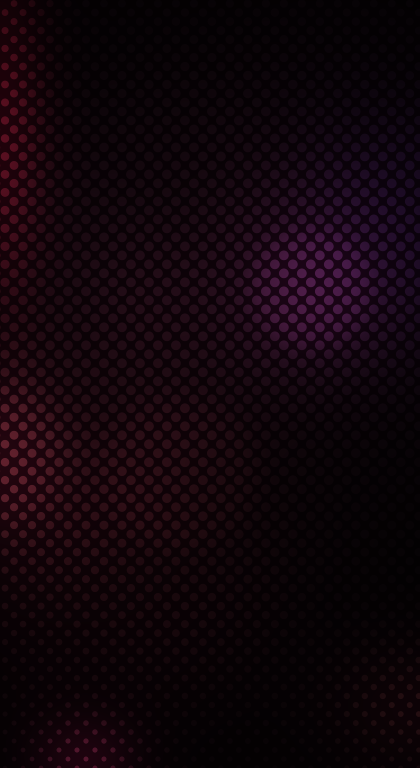
Give the GLSL for this background, as a WebGL 2 fragment shader.

```glsl
#version 300 es
precision highp float;

// Halftone backdrop: a staggered lattice of round dots over near-black wine.
// Soft coloured glows light the dots strongly and the ground weakly;
// dots shrink away from a focus, and layered sines mottle the light.

#define DOTS_ACROSS 23.35
#define LATTICE_SHIFT vec2(0.28, 0.0)
#define RADIUS_MAX 0.27
#define RADIUS_MIN 0.12
#define SIZE_FOCUS vec2(0.60, 1.10)
#define GROUND_BASE vec3(0.012, 0.003, 0.008)
#define DOT_BASE vec3(0.022, 0.009, 0.017)
#define GROUND_TINT vec3(0.34, 0.13, 0.30)
#define MOTTLE 0.10

uniform vec2 u_resolution;
out vec4 fragColor;

// Elliptical falloff
float glow(vec2 p, vec2 centre, vec2 size) {
    vec2 d = (p - centre) / size;
    return exp(-dot(d, d));
}

// Disc with a feathered rim
float disc(vec2 p, vec2 centre, float radius, float feather) {
    float d = length(p - centre);
    return 1.0 - smoothstep(radius - feather, radius + feather, d);
}

// Nearest centre of two interleaved square lattices
vec2 nearestDot(vec2 q) {
    vec2 corner = floor(q + 0.5);
    vec2 middle = floor(q) + 0.5;
    return distance(q, corner) < distance(q, middle) ? corner : middle;
}

float mottle(vec2 p) {
    float waves = sin(p.x * 9.0 + 2.0 * sin(p.y * 5.0));
    waves += 0.6 * sin(p.y * 13.0 - p.x * 7.0 + 1.7);
    return 1.0 + MOTTLE * waves;
}

vec3 lightAt(vec2 p) {
    // Broad dim washes
    vec3 light = vec3(0.090, 0.032, 0.060) * glow(p, vec2(0.45, 1.20), vec2(0.50, 0.40));
    light += vec3(0.115, 0.033, 0.047) * glow(p, vec2(0.25, 0.55), vec2(0.35, 0.40));
    light += vec3(0.060, 0.025, 0.110) * glow(p, vec2(0.95, 1.30), vec2(0.25, 0.28));
    light *= mottle(p);

    // Red left edge and rose glow below it
    light += vec3(0.300, 0.040, 0.090) * glow(p, vec2(0.00, 1.53), vec2(0.10, 0.40));
    light += vec3(0.240, 0.080, 0.105) * glow(p, vec2(0.00, 0.74), vec2(0.14, 0.20));
    light += vec3(0.050, 0.020, 0.025) * disc(p, vec2(0.00, 0.74), 0.16, 0.06);

    // Magenta glow with a firmer rim
    light += vec3(0.150, 0.055, 0.140) * glow(p, vec2(0.74, 1.13), vec2(0.17, 0.17));
    light += vec3(0.055, 0.020, 0.055) * disc(p, vec2(0.74, 1.14), 0.14, 0.04);

    // Faint brown disc and the lights along the bottom
    light += vec3(0.030, 0.010, 0.012) * disc(p, vec2(0.43, 0.70), 0.18, 0.05);
    light += vec3(0.280, 0.070, 0.150) * glow(p, vec2(0.20, 0.02), vec2(0.12, 0.10));
    light += vec3(0.120, 0.045, 0.050) * glow(p, vec2(1.00, 0.14), vec2(0.20, 0.15));
    return light;
}

void main() {
    // Canvas widths, origin at the lower left
    vec2 p = gl_FragCoord.xy / u_resolution.x;
    vec2 q = p * DOTS_ACROSS - LATTICE_SHIFT;
    float pixel = DOTS_ACROSS / u_resolution.x;

    // Dot size depends on its own centre, so each dot stays round
    vec2 centre = nearestDot(q);
    vec2 centrePos = (centre + LATTICE_SHIFT) / DOTS_ACROSS;
    float shrink = smoothstep(0.4, 1.35, distance(centrePos, SIZE_FOCUS));
    float radius = mix(RADIUS_MAX, RADIUS_MIN, shrink);
    float edge = distance(q, centre) - radius;
    float dotMask = 1.0 - smoothstep(-0.6 * pixel, 0.6 * pixel, edge);

    vec3 light = lightAt(p);
    vec3 ground = GROUND_BASE + light * GROUND_TINT;
    vec3 dots = DOT_BASE + light;
    fragColor = vec4(mix(ground, dots, dotMask), 1.0);
}
```
